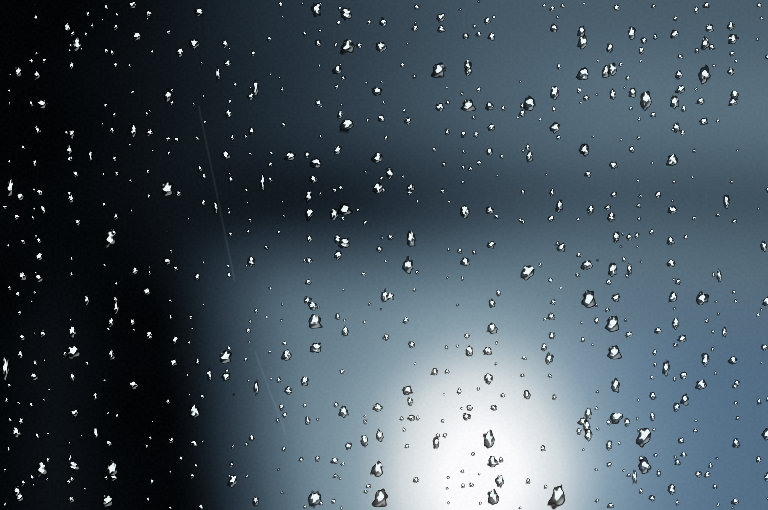
A Shadertoy shader for this texture:

```glsl
// Rain drops in loose columns on a dark window, with a soft white glow behind the glass.

const vec2  GLOW_CENTER = vec2(0.625, 0.07);
const vec2  HALO_SIZE   = vec2(0.26, 0.38);
const vec2  CORE_SIZE   = vec2(0.12, 0.25);
const float HALO_GAIN   = 1.5;
const float CORE_GAIN   = 2.1;
const float BAND_HEIGHT = 0.61;
const vec3  BLUE_TINT   = vec3(-0.02, 0.0, 0.035);
const vec3  GLINT       = vec3(0.93, 0.97, 0.97);
const vec2  GLINT_POS   = vec2(0.05, 0.22);
const float GRAIN       = 0.018;
// Drop layers: grid in cells per canvas height, radius range
const vec2  BIG_GRID    = vec2(17.0, 18.0);
const vec2  BIG_RADIUS  = vec2(0.006, 0.0135);
const vec2  MID_GRID    = vec2(19.0, 25.0);
const vec2  MID_RADIUS  = vec2(0.0036, 0.0085);
const vec2  FINE_GRID   = vec2(26.0, 36.0);
const vec2  FINE_RADIUS = vec2(0.0022, 0.005);
const vec2  RUN_GRID    = vec2(15.0, 9.0);
const vec2  RUN_RADIUS  = vec2(0.0045, 0.0075);

// Tonal ramp from night to glow
const vec3 RAMP[7] = vec3[7](
    vec3(0.008, 0.016, 0.024), vec3(0.13, 0.18, 0.22), vec3(0.24, 0.31, 0.36),
    vec3(0.36, 0.45, 0.51),  vec3(0.53, 0.62, 0.67), vec3(0.82, 0.85, 0.86),
    vec3(0.98, 0.98, 0.99));

float hash(vec2 p) {
    vec3 q = fract(p.xyx * vec3(0.1031, 0.1030, 0.0973));
    q += dot(q, q.yzx + 33.33);
    return fract((q.x + q.y) * q.z);
}

vec2 gradientAt(vec2 cell) {
    float angle = 6.2832 * hash(cell);
    return vec2(cos(angle), sin(angle));
}

float gradientNoise(vec2 p) {
    vec2 i = floor(p), f = p - i;
    vec2 w = f * f * f * (f * (f * 6.0 - 15.0) + 10.0);
    vec2 e = vec2(1.0, 0.0);
    float low  = mix(dot(gradientAt(i), f), dot(gradientAt(i + e), f - e), w.x);
    float high = mix(dot(gradientAt(i + e.yx), f - e.yx),
                     dot(gradientAt(i + 1.0), f - 1.0), w.x);
    return mix(low, high, w.y);
}

float bell(float x) { return exp(-x * x); }

vec3 ramp(float tone) {
    tone = clamp(tone, 0.0, 5.999);
    int i = int(tone);
    return mix(RAMP[i], RAMP[i + 1], fract(tone));
}

// Blurred scene behind the glass, uv in 0..1
vec3 backdrop(vec2 uv) {
    float upper = 2.9 * smoothstep(0.03, 0.85, uv.x);
    upper -= 0.5 * smoothstep(0.8, 1.0, uv.y) * smoothstep(0.4, 0.9, uv.x);
    float edge = uv.x + 0.08 * uv.y;
    float lower = 2.7 * smoothstep(0.22, 0.43, edge);
    lower += 0.25 * bell((uv.x - 0.07) / 0.06);
    float tone = mix(lower, upper, smoothstep(0.36, 0.6, uv.y));
    float band = smoothstep(0.2, 0.5, uv.x) * mix(1.0, 0.75, smoothstep(0.5, 0.9, uv.x));
    tone -= band * bell((uv.y - BAND_HEIGHT) / 0.1);

    vec2 halo = (uv - GLOW_CENTER) / HALO_SIZE;
    vec2 core = (uv - GLOW_CENTER) / CORE_SIZE;
    tone += HALO_GAIN * exp(-dot(halo, halo)) * smoothstep(0.2, 0.4, edge);
    tone += CORE_GAIN * exp(-dot(core, core));
    tone += 0.12 * gradientNoise(uv * vec2(4.0, 6.0));

    float blue = smoothstep(0.65, 0.9, uv.x) * (1.0 - smoothstep(0.25, 0.5, uv.y));
    return ramp(tone) + BLUE_TINT * blue;
}

// Faint trail left by a running drop
float trail(vec2 p, vec2 a, vec2 b) {
    vec2 d = b - a;
    float t = clamp(dot(p - a, d) / dot(d, d), 0.0, 1.0);
    return bell(length(p - a - d * t) / 0.002);
}

// Lens-like drop: dark rim, broken white glint, thin lower crescent
vec3 shadeDrop(vec3 scene, vec2 q, float r, float seed) {
    float dome = sqrt(max(0.0, 1.0 - r * r));
    vec3 body = min(scene, vec3(0.65)) * mix(0.12, 0.65, dome * dome) + 0.015;
    float ripple = 0.65 * gradientNoise(q * 1.9 + seed * 71.0);
    float glint = 1.0 - smoothstep(0.38, 0.68, length(q - GLINT_POS) + ripple);
    float crescent = smoothstep(0.4, 0.7, dot(q, vec2(0.6, -0.8)))
                   * (1.0 - smoothstep(0.75, 0.95, r));
    return mix(body, GLINT, clamp(glint + crescent * 0.5, 0.0, 1.0));
}

// One drop per cell, sharing a jittered axis within each column
vec3 dropLayer(vec3 scene, vec2 p, vec2 grid, vec2 radii, vec2 stretches, float density, float seed) {
    vec2 id = floor(p * grid);
    vec2 key = id + seed;
    float column = hash(vec2(id.x, seed));
    if (hash(key + 3.7) > density * mix(0.4, 1.6, column)) return scene;

    float size = hash(key + 11.3);
    float radius = mix(radii.x, radii.y, size * size);
    float stretch = mix(stretches.x, stretches.y, pow(hash(key + 23.1), 2.0));
    vec2 extent = radius * vec2(1.0, stretch);
    vec2 room = max(vec2(0.0), 1.0 - 2.5 * extent * grid);
    float axis = 0.6 * fract(column * 7.0) + 0.4 * hash(key + 31.9);
    vec2 center = (id + 0.5 + (vec2(axis, hash(key + 47.3)) - 0.5) * room) / grid;

    vec2 q = (p - center) / extent;
    q.x += 0.35 * q.y * (hash(key + 61.0) - 0.65);
    q.x *= 1.0 + 0.5 * q.y * (hash(key + 53.0) - 0.2);
    float r = length(q) + 0.45 * gradientNoise(q * 1.5 + size * 50.0);
    float soft = 1.0 / (iResolution.y * radius);
    float mask = 1.0 - smoothstep(1.0 - 0.6 * soft, 1.0 + 0.6 * soft, r);
    return mix(scene, shadeDrop(scene, q, r, size), mask);
}

void mainImage(out vec4 fragColor, in vec2 fragCoord) {
    vec2 uv = fragCoord / iResolution.xy;
    vec2 p = fragCoord / iResolution.y;
    vec3 color = backdrop(uv);
    color += GRAIN * gradientNoise(p * 170.0);
    color += 0.06 * trail(p, vec2(0.39, 0.79), vec2(0.46, 0.45));
    color += 0.04 * trail(p, vec2(0.50, 0.31), vec2(0.56, 0.15));
    color = dropLayer(color, p, FINE_GRID, FINE_RADIUS, vec2(0.9, 1.5), 0.26, 17.0);
    color = dropLayer(color, p, MID_GRID, MID_RADIUS, vec2(0.9, 1.7), 0.3, 29.0);
    color = dropLayer(color, p, RUN_GRID, RUN_RADIUS, vec2(2.0, 4.0), 0.12, 41.0);
    color = dropLayer(color, p, BIG_GRID, BIG_RADIUS, vec2(0.85, 1.8), 0.4, 5.0);
    fragColor = vec4(clamp(color, 0.0, 1.0), 1.0);
}
```
